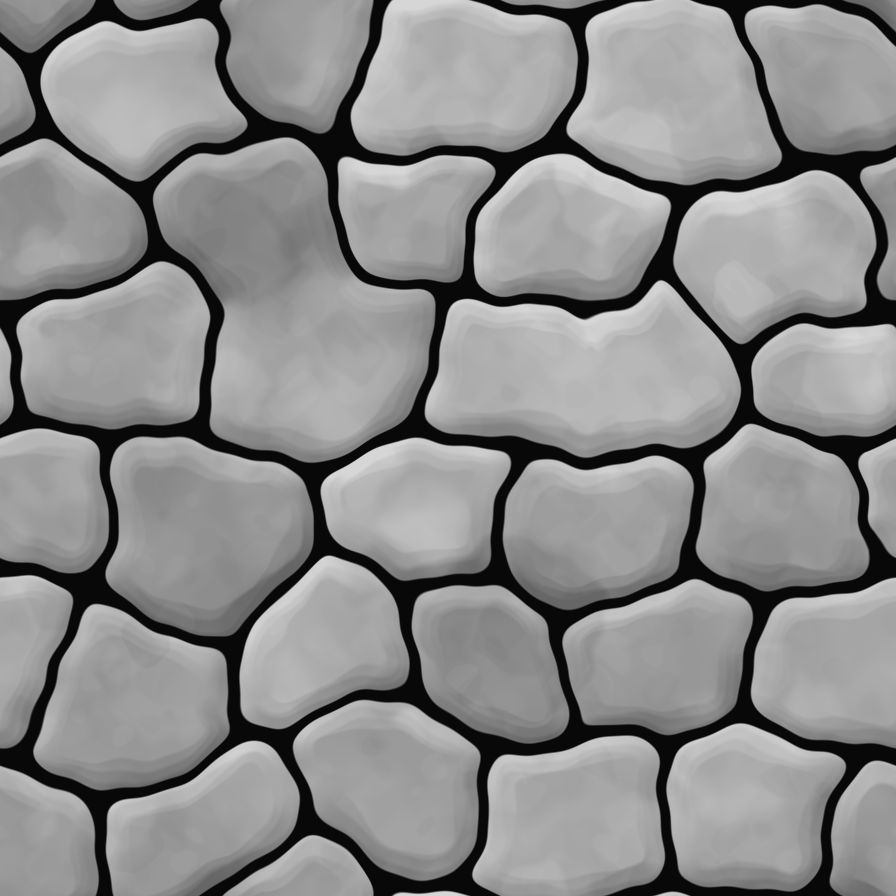
A three.js fragment shader for this texture:

```glsl
// Hand-painted grey flagstones set in near-black joints, tiling on all sides.
// Wrapped cellular noise grows stones from small blocks and fuses some into bent
// shapes; layered rim strokes and round washes then paint their faces.
varying vec2 vUv;

const float TAU = 6.28319;
const vec2 GRID = vec2(5.0, 6.0);         // seed blocks across and up
const float ROUNDING = 0.016;             // softness of the stone corners
const float FUSING = 0.006;               // softness of the fused notches
const float JOINT = 0.0058;               // half width of the dark joints
const float EDGE = 0.0013;                // antialiasing half width
const float FUSE_CHANCE = 0.27;           // share of seeds joining a neighbour
const vec2 LIGHT = vec2(-0.34, 0.94);
const vec3 JOINT_COLOR = vec3(0.03);
const float STONE_TONE = 0.64;

vec2 hash2(vec2 p) {
  vec2 q = vec2(dot(p, vec2(127.1, 311.7)), dot(p, vec2(269.5, 183.3)));
  return fract(sin(q) * 43758.5);
}

vec2 wrapCell(vec2 cell, vec2 count) {
  return floor(mod(cell + 0.5, count));
}

// Sine displacement; a whole frequency keeps it periodic.
vec2 waves(vec2 uv, float freq, float phase) {
  return vec2(sin(TAU * (freq * uv.y + uv.x) + phase),
              sin(TAU * (freq * uv.x - uv.y) + phase * 1.7));
}

vec2 warp(vec2 uv) {
  return uv + 0.012 * waves(uv, 2.0, 0.6) + 0.008 * waves(uv, 3.0, 2.9)
            + 0.004 * waves(uv, 7.0, 4.1) + 0.0012 * waves(uv, 19.0, 1.3);
}

// Offset from the seed block of a cell, zero inside it, in canvas units.
vec2 offsetFromBlock(vec2 p, vec2 cell) {
  vec2 id = wrapCell(cell, GRID);
  vec2 jitter = (hash2(id) - 0.5) * vec2(0.4, 0.5);
  float stagger = 0.5 * mod(cell.y, 2.0) - 0.25;
  vec2 center = (cell + 0.5 + vec2(stagger, 0.0) + jitter) / GRID;
  vec2 extent = mix(vec2(0.022, 0.012), vec2(0.055, 0.032), hash2(id + 29.0));
  vec2 away = p - center;
  return away - clamp(away, -extent, extent);
}

// Rounded length, so slopes stay continuous at the sides of a block.
float softLength(vec2 v) {
  return length(vec3(v, 0.012));
}

// Stone a cell belongs to: its own, or that of the next cell right or above.
vec2 stoneOf(vec2 cell) {
  vec2 own = wrapCell(cell, GRID);
  vec2 h = hash2(own + 17.0);
  vec2 side = h.y < 0.5 ? vec2(1.0, 0.0) : vec2(0.0, 1.0);
  return wrapCell(own + side * step(h.x, FUSE_CHANCE), GRID);
}

// Weight and weighted slope of one distance in a soft minimum.
vec3 softTerm(vec2 away, float dist, float softness) {
  return exp(-dist / softness) * vec3(1.0, away / dist);
}

// Returns distance to the joint centre (x), inward direction (yz), tint (w).
vec4 stoneField(vec2 p) {
  vec2 base = floor(p * GRID);
  vec2 stone = vec2(0.0);
  float nearest = 9.0;
  for (int y = -2; y <= 2; y++) for (int x = -2; x <= 2; x++) {
    vec2 cell = base + vec2(float(x), float(y));
    float dist = softLength(offsetFromBlock(p, cell));
    if (dist < nearest) { nearest = dist; stone = stoneOf(cell); }
  }
  // Soft minima of the distances inside and outside this stone.
  vec3 inner = vec3(0.0);
  vec3 outer = vec3(0.0);
  for (int y = -2; y <= 2; y++) for (int x = -2; x <= 2; x++) {
    vec2 cell = base + vec2(float(x), float(y));
    vec2 away = offsetFromBlock(p, cell);
    float dist = softLength(away);
    if (distance(stoneOf(cell), stone) < 0.5) inner += softTerm(away, dist, FUSING);
    else outer += softTerm(away, dist, ROUNDING);
  }
  float gap = 0.5 * (FUSING * log(inner.x) - ROUNDING * log(outer.x));
  vec2 slope = 0.5 * (outer.yz / outer.x - inner.yz / inner.x);
  float steepness = length(slope);
  return vec4(gap / max(steepness, 0.5), slope / max(steepness, 0.05),
              hash2(stone + 3.0).x - 0.5);
}

// Overlapping round washes of lighter and darker paint, centred on zero.
float washes(vec2 uv, float count, float seed) {
  vec2 p = uv * count;
  vec2 base = floor(p);
  float sum = 0.0;
  for (int y = -1; y <= 1; y++) for (int x = -1; x <= 1; x++) {
    vec2 cell = base + vec2(float(x), float(y));
    vec2 id = wrapCell(cell, vec2(count)) + seed;
    vec2 look = hash2(id + 41.0);
    float radius = mix(0.3, 0.9, look.x);
    float dist = length(p - cell - hash2(id));
    float softness = mix(0.2, 0.9, fract(look.x * 7.0));
    sum += (look.y - 0.5) * (1.0 - smoothstep(radius * softness, radius, dist));
  }
  return sum;
}

// Nested brush strokes along the rim, fading from 1 at the joint to 0.
float rimStrokes(vec2 uv, float dist) {
  float sum = 0.0;
  for (int i = 0; i < 3; i++) {
    float n = float(i);
    vec2 wobble = waves(uv, 5.0 + 3.0 * n, 2.0 * n);
    float reach = JOINT + 0.009 + 0.010 * n + 0.003 * (wobble.x + wobble.y);
    sum += 1.0 - smoothstep(reach - 0.003, reach + 0.003, dist);
  }
  return sum / 3.0;
}

void main() {
  vec4 field = stoneField(warp(vUv));
  vec2 paintUv = vUv + 0.006 * waves(vUv, 9.0, 0.4) + 0.003 * waves(vUv, 23.0, 2.2);
  // Stone face: own tint, broad and fine washes, lit and shaded rims.
  float tone = STONE_TONE + 0.14 * field.w + 0.12 * washes(paintUv, 6.0, 5.0);
  tone += 0.07 * washes(paintUv, 13.0, 23.0) + 0.035 * washes(paintUv, 31.0, 61.0);
  tone += rimStrokes(vUv, field.x) * (0.16 * dot(-field.yz, LIGHT) - 0.01);
  float cover = smoothstep(JOINT - EDGE, JOINT + EDGE, field.x);
  gl_FragColor = vec4(mix(JOINT_COLOR, vec3(clamp(tone, 0.4, 0.84)), cover), 1.0);
}
```
